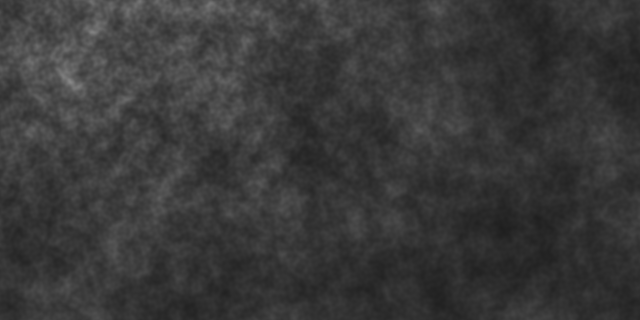
This texture is drawn by a Shadertoy shader. Its source:

```glsl
vec2 gradientAt(vec2 cell) {
    vec3 h = fract(cell.xyx * vec3(0.1031, 0.1030, 0.0973));
    h += dot(h, h.yzx + 33.33);
    float angle = 6.2832 * fract((h.x + h.y) * h.z);
    return vec2(cos(angle), sin(angle));
}

float gradientNoise(vec2 p) {
    vec2 cell = floor(p), f = fract(p);
    vec2 u = f * f * f * (f * (f * 6.0 - 15.0) + 10.0);
    vec2 e = vec2(0.0, 1.0);
    float a = dot(gradientAt(cell), f);
    float b = dot(gradientAt(cell + e.yx), f - e.yx);
    float c = dot(gradientAt(cell + e.xy), f - e.xy);
    float d = dot(gradientAt(cell + e.yy), f - e.yy);
    return mix(mix(a, b, u.x), mix(c, d, u.x), u.y);
}

// Three octaves, each turned to hide the lattice
float fbm(vec2 p, float gain) {
    float sum = 0.0, amplitude = 1.0;
    for (int i = 0; i < 3; i++) {
        sum += amplitude * gradientNoise(p);
        p = mat2(1.6, 1.2, -1.2, 1.6) * p + 17.3;
        amplitude *= gain;
    }
    return sum;
}

void mainImage(out vec4 fragColor, in vec2 fragCoord) {
    vec2 p = fragCoord / iResolution.y;

    // Broad light falling off from the upper left
    vec2 toLight = (p - vec2(0.25, 1.05)) * vec2(0.87, 1.0);
    float light = 1.0 - smoothstep(0.0, 1.4, length(toLight));

    // Soft clouds and fine mottled grain
    float clouds = fbm(p * 2.7 + 41.0, 0.75);
    float grain = fbm(p * 15.0 + 83.0, 0.8);

    // Exponential tone keeps the shadows quiet and the lights lively
    float exposure = -0.17 + 0.46 * light + 0.36 * clouds
                   + (0.25 + 0.14 * light) * grain;
    fragColor = vec4(vec3(0.225 * exp(exposure)), 1.0);
}
```
